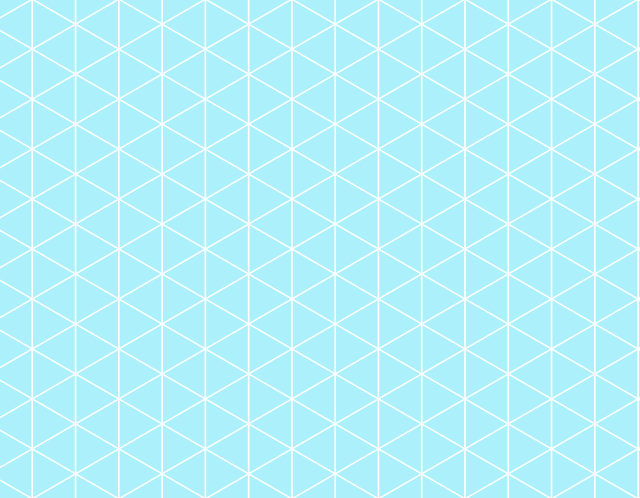
A Shadertoy shader for this pattern:

```glsl
// Isometric grid of thin white lines forming equilateral triangles on pale cyan.

// Lengths are fractions of the canvas height.
const float TRIANGLE_SIDE = 0.10033;
const float VERTICAL_WIDTH = 0.0033;
const float DIAGONAL_WIDTH = 0.0030;
const vec2 NODE_OFFSET = vec2(-0.0564, 0.0);  // one grid node, from the centre
const vec3 BACKGROUND = vec3(0.67, 0.94, 0.98);
const vec3 LINE_COLOR = vec3(1.0);

const float HALF_SQRT3 = 0.866025;
const float LINE_SPACING = TRIANGLE_SIDE * HALF_SQRT3;

// Pixel coverage of evenly spaced parallel lines with the given unit normal.
float parallelLines(vec2 p, vec2 normal, float width, float pixel) {
    float phase = dot(p, normal) / LINE_SPACING;
    float dist = abs(fract(phase + 0.5) - 0.5) * LINE_SPACING;
    float coverage = clamp((0.5 * width - dist) / pixel + 0.5, 0.0, 1.0);
    return min(coverage, width / pixel);
}

void mainImage(out vec4 fragColor, in vec2 fragCoord) {
    float pixel = 1.0 / iResolution.y;
    vec2 p = (fragCoord - 0.5 * iResolution.xy) * pixel - NODE_OFFSET;

    // Three line families, 60 degrees apart, meeting at shared nodes
    float vertical = parallelLines(p, vec2(1.0, 0.0), VERTICAL_WIDTH, pixel);
    float falling = parallelLines(p, vec2(0.5, HALF_SQRT3), DIAGONAL_WIDTH, pixel);
    float rising = parallelLines(p, vec2(0.5, -HALF_SQRT3), DIAGONAL_WIDTH, pixel);

    // Union of the three coverages
    float grid = 1.0 - (1.0 - vertical) * (1.0 - falling) * (1.0 - rising);
    fragColor = vec4(mix(BACKGROUND, LINE_COLOR, grid), 1.0);
}
```
